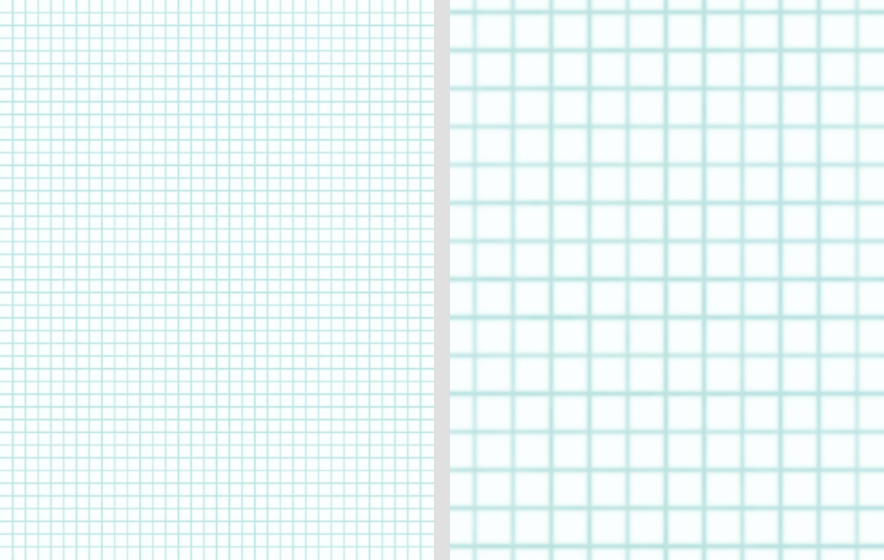
Left: the whole. Right: its middle third, enlarged.
A WebGL 2 fragment shader for this pattern:

```glsl
#version 300 es
precision highp float;

#define CELLS vec2(34.06, 44.04)
#define CORE_WIDTH 0.05
#define HALO_WIDTH 0.10
#define MIN_STRENGTH 0.60
#define GRAIN 0.16
#define PAPER vec3(0.985, 0.996, 1.0)
#define HALO_TINT vec3(0.93, 0.99, 0.98)
#define TEAL_INK vec3(0.74, 0.89, 0.875)
#define CYAN_INK vec3(0.74, 0.885, 0.91)

uniform vec2 u_resolution;
out vec4 fragColor;

float hash(vec2 p) {
    return fract(sin(dot(p, vec2(127.1, 311.7))) * 43758.5453);
}

float noise(vec2 p) {
    vec2 i = floor(p), f = fract(p);
    f = f * f * (3.0 - 2.0 * f);
    return mix(mix(hash(i), hash(i + vec2(1.0, 0.0)), f.x),
               mix(hash(i + vec2(0.0, 1.0)), hash(i + 1.0), f.x), f.y);
}

// Soft line profile, widened by the pixel footprint at constant total ink
float softLine(float dist, float width, float pixel) {
    float spread = sqrt(width * width + 0.08 * pixel * pixel);
    return width / spread * exp(-0.5 * dist * dist / (spread * spread));
}

// Core and halo coverage of the nearest line on one axis
vec2 ruledLine(float across, float along, float count, float pixel, float seed) {
    float index = floor(across + 0.5);
    float dist = across - index;
    float inside = step(0.5, index) * step(index, floor(count) - 0.5);
    float strength = mix(MIN_STRENGTH, 1.0, hash(vec2(index, seed)));
    strength *= 1.0 + GRAIN * (noise(vec2(along * 2.5, index * 7.0 + seed)) - 0.5);
    return inside * strength * vec2(softLine(dist, CORE_WIDTH, pixel),
                                    softLine(dist, HALO_WIDTH, pixel));
}

void main() {
    // Cell coordinates, counted from the top left corner
    vec2 uv = gl_FragCoord.xy / u_resolution;
    vec2 cell = vec2(uv.x, 1.0 - uv.y) * CELLS;
    vec2 pixel = CELLS / u_resolution;

    // Both rulings, merged where they cross
    vec2 upright = ruledLine(cell.x, cell.y, CELLS.x, pixel.x, 3.0);
    vec2 level = ruledLine(cell.y, cell.x, CELLS.y, pixel.y, 11.0);
    vec2 cover = 1.0 - (1.0 - upright) * (1.0 - level);

    // Ink drifts between teal and cyan, bluer near the top
    float blueness = clamp(0.7 * noise(cell * 0.25) + 0.5 * uv.y - 0.25, 0.0, 1.0);
    vec3 ink = mix(TEAL_INK, CYAN_INK, blueness);

    vec3 color = mix(PAPER, HALO_TINT, cover.y);
    color = mix(color, ink, cover.x);
    fragColor = vec4(color, 1.0);
}
```
